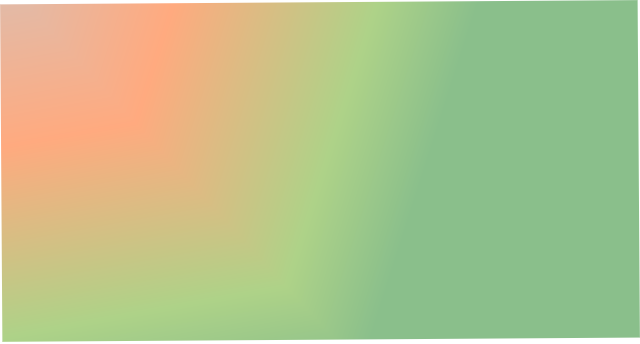
This background is drawn by a Shadertoy shader. Its source:

```glsl
// Slightly tilted panel with a skewed diamond gradient from blush to orange, lime and sage, on white.

// Panel: margins are fractions of the canvas height
const vec2  PANEL_CENTER = vec2(0.500, 0.497);   // x relative to width, y down from the top
const vec2  PANEL_MARGIN = vec2(0.0036, 0.0095); // gap between panel and canvas edge
const float PANEL_TILT   = 0.0067;               // radians

// Diamond sides: each slope skews one family of contours
const float STEEP_SLOPE   = 0.320;
const float SHALLOW_SLOPE = 0.180;
const vec2  ORANGE_REACH  = vec2(0.510, 0.430);  // distances of the orange ridge
const vec2  LIME_REACH    = vec2(1.099, 0.983);  // distances of the lime ridge

// Gradient stops, with orange at 0 and lime at 1
const float BLUSH_STOP = -0.78;
const float SAGE_STOP  = 1.50;

const vec3 PAPER  = vec3(1.0);
const vec3 BLUSH  = vec3(0.886, 0.731, 0.657);
const vec3 ORANGE = vec3(1.000, 0.667, 0.498);
const vec3 LIME   = vec3(0.682, 0.824, 0.533);
const vec3 SAGE   = vec3(0.541, 0.749, 0.545);

float boxDistance(vec2 p, vec2 halfSize) {
    vec2 d = abs(p) - halfSize;
    return length(max(d, 0.0)) + min(max(d.x, d.y), 0.0);
}

// Position along the gradient: the farther of the two diamond sides
float diamondPosition(vec2 p) {
    vec2 sides = vec2(p.x + STEEP_SLOPE * p.y, p.y + SHALLOW_SLOPE * p.x);
    vec2 t = (sides - ORANGE_REACH) / (LIME_REACH - ORANGE_REACH);
    return max(t.x, t.y);
}

vec3 gradientColor(float t) {
    vec3 color = mix(BLUSH, ORANGE, clamp((t - BLUSH_STOP) / -BLUSH_STOP, 0.0, 1.0));
    color = mix(color, LIME, clamp(t, 0.0, 1.0));
    return mix(color, SAGE, clamp((t - 1.0) / (SAGE_STOP - 1.0), 0.0, 1.0));
}

void mainImage(out vec4 fragColor, in vec2 fragCoord) {
    // Height units, measured from the top left
    float aspect = iResolution.x / iResolution.y;
    vec2 p = vec2(fragCoord.x, iResolution.y - fragCoord.y) / iResolution.y;

    // Tilted panel with a smooth edge
    vec2 q = p - PANEL_CENTER * vec2(aspect, 1.0);
    float c = cos(PANEL_TILT), s = sin(PANEL_TILT);
    q = vec2(c * q.x - s * q.y, s * q.x + c * q.y);
    float edge = boxDistance(q, 0.5 * vec2(aspect, 1.0) - PANEL_MARGIN);
    float coverage = clamp(0.5 - edge * iResolution.y, 0.0, 1.0);

    vec3 color = gradientColor(diamondPosition(p));
    fragColor = vec4(mix(PAPER, color, coverage), 1.0);
}
```
